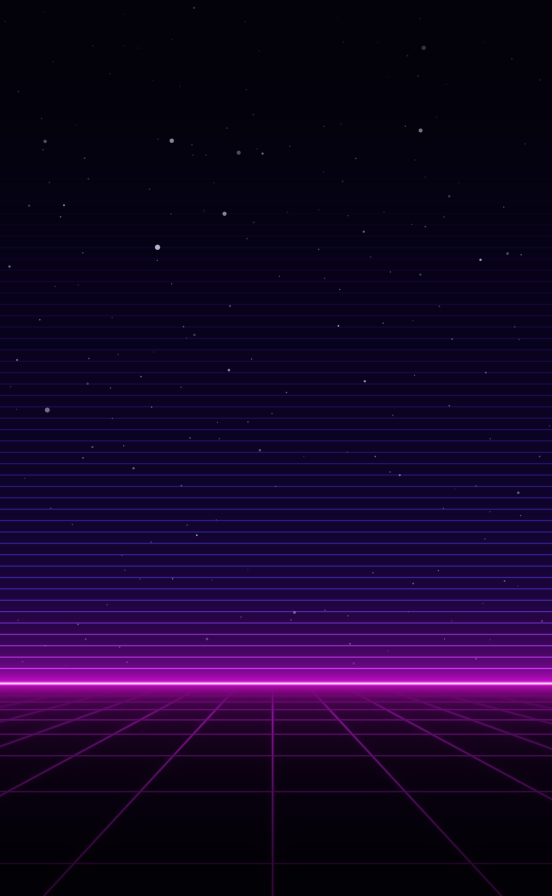
This background is drawn by a WebGL 2 fragment shader. Its source:

```glsl
#version 300 es
precision highp float;
// Retro neon horizon: starry night sky with scanlines above a glowing perspective grid.

uniform vec2 u_resolution;
out vec4 fragColor;

// Layout, in units of the canvas height
const float HORIZON = 0.2372;
const float VANISH_Y = 0.2767;      // rays meet above the visible horizon
const float VANISH_X = 0.494;       // share of the width
const float RAY_SPACING = 0.923;
const float ROW_SPACING = 2.08;
const float GRID_WIDTH = 0.0012;
const float SCAN_START = 0.2539;
const float SCAN_STEP = 0.0127;
const float SCAN_WIDTH = 0.0008;
const float HORIZON_WIDTH = 0.0015;

// Colours
const vec3 SKY_TOP = vec3(0.012, 0.008, 0.045);
const vec3 SKY_MID = vec3(0.034, 0.010, 0.120);
const vec3 SKY_LOW = vec3(0.065, 0.015, 0.190);
const vec3 HAZE = vec3(0.360, 0.015, 0.350);
const vec3 GLOW = vec3(0.420, 0.020, 0.300);
const vec3 FLOOR_BASE = vec3(0.014, 0.004, 0.036);
const vec3 FLOOR_HAZE = vec3(0.300, 0.015, 0.320);
const vec3 FLOOR_GLOW = vec3(0.540, 0.015, 0.460);
const vec3 SCAN_DIM = vec3(0.080, 0.020, 0.160);
const vec3 SCAN_BLUE = vec3(0.110, 0.110, 0.380);
const vec3 SCAN_PINK = vec3(0.360, 0.160, 0.420);
const vec3 GRID_COLOR = vec3(0.380, 0.060, 0.410);
const vec3 CORE_COLOR = vec3(1.000, 0.820, 1.000);
const vec3 STAR_COLOR = vec3(0.900, 0.880, 1.000);

vec3 hash32(vec2 p) {
    vec3 q = fract(vec3(p.xyx) * vec3(0.1031, 0.1030, 0.0973));
    q += dot(q, q.yxz + 33.33);
    return fract((q.xxy + q.yzz) * q.zyx);
}

// Soft line that dims rather than breaks up when thinner than a pixel
float softLine(float dist, float width, float pixel) {
    float w = max(width, 0.65 * pixel);
    return exp(-dist * dist / (w * w)) * width / w;
}

// One jittered star per cell, present with the given chance
float starLayer(vec2 p, float cell, float chance, float radius, float seed, float pixel) {
    vec2 id = floor(p / cell);
    vec3 place = hash32(id + seed);
    vec3 look = hash32(id + seed + 57.0);
    vec2 center = (id + 0.15 + 0.7 * place.xy) * cell;
    float size = radius * mix(0.6, 1.0, look.x);
    float edge = max(0.7 * pixel, 0.3 * size);
    float disc = 1.0 - smoothstep(size - edge, size + edge, length(p - center));
    return disc * mix(0.25, 1.0, look.y) * step(place.z, chance);
}

vec3 sky(vec2 p, float pixel) {
    float h = p.y - HORIZON;
    vec3 color = mix(SKY_MID, SKY_TOP, smoothstep(0.32, 0.68, h));
    color = mix(SKY_LOW, color, smoothstep(0.08, 0.38, h));
    color += HAZE * exp(-h / 0.050) + GLOW * exp(-h / 0.014);

    // Scanlines turn from pink through blue to dim violet with height
    float k = max(round((p.y - SCAN_START) / SCAN_STEP), 0.0);
    float scan = softLine(p.y - SCAN_START - k * SCAN_STEP, SCAN_WIDTH, pixel);
    vec3 tint = mix(SCAN_PINK, SCAN_BLUE, smoothstep(0.015, 0.12, h));
    tint = mix(tint, SCAN_DIM, smoothstep(0.12, 0.36, h));
    color += tint * scan * (1.0 - smoothstep(0.28, 0.62, h));

    // Stars: dust, small and large
    float stars = 0.40 * starLayer(p, 0.037, 0.45, 0.0010, 11.0, pixel);
    stars += 0.75 * starLayer(p, 0.061, 0.25, 0.0015, 29.0, pixel);
    stars += starLayer(p, 0.113, 0.22, 0.0030, 83.0, pixel);
    stars *= smoothstep(0.012, 0.05, h) * mix(1.0, 0.4, smoothstep(0.45, 0.72, h));
    return mix(color, STAR_COLOR, min(stars, 1.0));
}

vec3 ground(vec2 p, float centerX, float pixel) {
    float below = HORIZON - p.y;
    float depth = VANISH_Y - p.y;
    vec3 color = FLOOR_BASE + FLOOR_HAZE * exp(-below / 0.042);
    color += FLOOR_GLOW * exp(-below / 0.011);
    color *= mix(1.0, 0.5, smoothstep(0.12, 0.237, below));

    // Rays, measured at right angles to each ray
    float ray = (p.x - centerX) / (depth * RAY_SPACING);
    float slope = round(ray) * RAY_SPACING;
    float rayDist = abs(ray - round(ray)) * depth * RAY_SPACING / sqrt(1.0 + slope * slope);

    // Rows, evenly spaced in inverse depth
    float row = 1.0 / (depth * ROW_SPACING);
    float rowDist = abs(row - round(row)) * ROW_SPACING * depth * depth;

    float grid = softLine(rayDist, GRID_WIDTH, pixel) / (1.0 + 0.12 * slope * slope);
    grid = max(grid, 0.65 * softLine(rowDist, GRID_WIDTH * 0.8, pixel));
    grid += 0.10 * exp(-rayDist / 0.004);
    float fade = mix(0.95, 0.45, smoothstep(0.03, 0.23, below));
    return color + GRID_COLOR * grid * fade * smoothstep(0.003, 0.04, below);
}

void main() {
    vec2 p = gl_FragCoord.xy / u_resolution.y;
    float pixel = 1.0 / u_resolution.y;
    float centerX = VANISH_X * u_resolution.x / u_resolution.y;

    vec3 color = p.y > HORIZON ? sky(p, pixel) : ground(p, centerX, pixel);

    // Bright horizon core
    float core = softLine(p.y - HORIZON, HORIZON_WIDTH, pixel);
    color = mix(color, CORE_COLOR, core);
    fragColor = vec4(clamp(color, 0.0, 1.0), 1.0);
}
```
